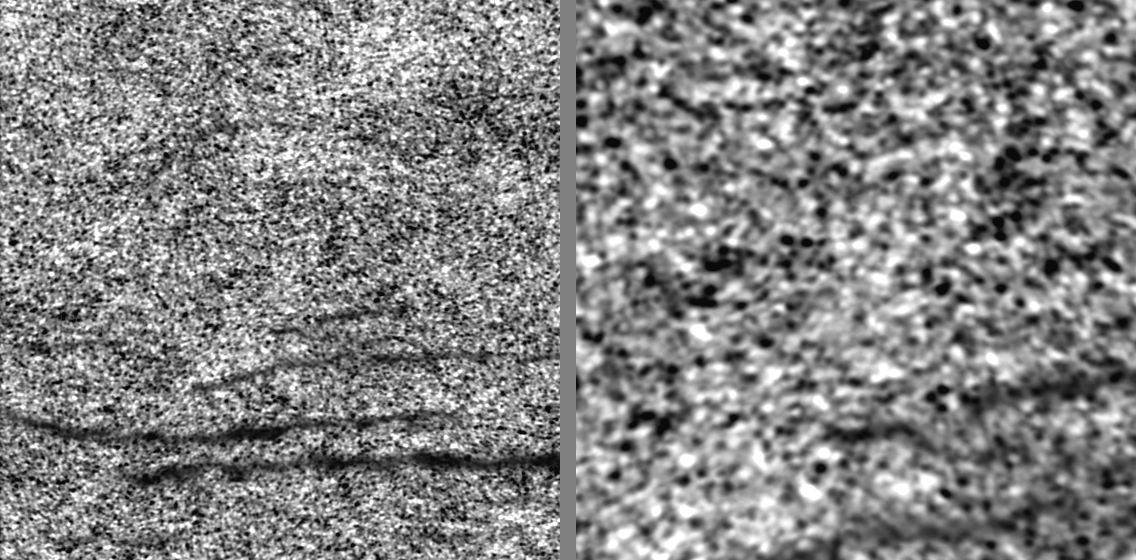
Left, the full canvas; right, a detail of the centre.
This texture is drawn by a WebGL 1 fragment shader. Its source:

```glsl
precision highp float;
// Grey speckled grain in faint layers, crossed by dark, nearly level seams.
uniform vec2 u_resolution;

#define MEAN_TONE 0.55
#define GRAIN_SCALE vec2(138.0, 180.0)
#define FINE_SCALE vec2(212.0, 236.0)
#define STREAK_SCALE vec2(38.0, 76.0)
#define PATCH_SCALE vec2(7.0, 13.0)
#define GRAIN_CONTRAST 0.37
#define FINE_CONTRAST 0.24
#define STREAK_CONTRAST 0.15
#define PATCH_CONTRAST 0.12
#define SEAM_DEPTH 0.85
#define FAINT_SEAMS 8

vec3 hash3(vec2 p) {
  vec3 q = fract(p.xyx * vec3(0.1031, 0.1030, 0.0973));
  q += dot(q, q.yxz + 33.33);
  return fract((q.xxy + q.yzz) * q.zyx);
}

// Cellular noise: one soft light or dark blob per cell, centred on zero.
float blobs(vec2 p) {
  vec2 cell = floor(p);
  float sum = 0.0;
  for (int j = -1; j <= 1; j++) {
    for (int i = -1; i <= 1; i++) {
      vec2 id = cell + vec2(float(i), float(j));
      vec3 rnd = hash3(id);
      vec2 offset = p - id - rnd.xy;
      float falloff = max(0.0, 1.0 - dot(offset, offset));
      sum += (2.0 * rnd.z - 1.0) * falloff * falloff;
    }
  }
  return sum;
}

// Layered sines that roughen an otherwise smooth curve.
float wobble(float x, float phase) {
  return 0.0035 * sin(x * 31.0 + phase) + 0.0022 * sin(x * 73.0 + phase * 2.3)
       + 0.0012 * sin(x * 167.0 + phase * 4.1);
}

// Dark bowed line around centre, fading out at halfSpan.
float seam(vec2 p, vec2 centre, float halfSpan, float slope, float bow, float width) {
  float t = p.x - centre.x;
  float curve = centre.y + slope * t + bow * t * t + wobble(p.x, centre.y * 90.0);
  float d = (p.y - curve) / width;
  float ends = 1.0 - smoothstep(halfSpan * 0.75, halfSpan, abs(t));
  return exp(-d * d) * ends;
}

float seams(vec2 p) {
  // Broad lower seams
  float dark = seam(p, vec2(0.62, 0.174), 0.48, 0.033, -0.108, 0.015);
  dark += 0.75 * seam(p, vec2(0.24, 0.218), 0.29, -0.06, 0.45, 0.013);
  dark += 0.75 * seam(p, vec2(0.65, 0.248), 0.21, 0.09, -0.15, 0.011);
  // Thin rising upper seams
  dark += 0.65 * seam(p, vec2(0.49, 0.340), 0.17, 0.22, -0.30, 0.009);
  dark += 0.65 * seam(p, vec2(0.83, 0.361), 0.20, 0.0, 0.0, 0.008);
  dark += 0.60 * seam(p, vec2(0.65, 0.440), 0.10, 0.22, -0.60, 0.008);
  dark += 0.55 * seam(p, vec2(0.46, 0.778), 0.15, 0.10, -0.80, 0.008);
  // Short faint seams scattered over the lower part
  for (int i = 0; i < FAINT_SEAMS; i++) {
    float k = float(i);
    vec3 rnd = hash3(vec2(k * 7.0 + 3.0, 19.0));
    vec2 centre = vec2(fract(k * 0.618 + 0.12), 0.02 + 0.38 * rnd.y);
    dark += 0.45 * seam(p, centre, 0.07 + 0.07 * rnd.x, 0.2 * rnd.z - 0.08, 0.0, 0.009);
  }
  return dark;
}

void main() {
  vec2 p = gl_FragCoord.xy / u_resolution;

  // Gently bend the layers so that the grain follows the seams
  vec2 bent = p;
  bent.y += 0.012 * sin(p.x * 6.0 + p.y * 4.0) + 0.004 * sin(p.x * 17.0 - p.y * 9.0);

  float grain = GRAIN_CONTRAST * blobs(bent * GRAIN_SCALE)
              + FINE_CONTRAST * blobs(bent * FINE_SCALE + 57.0)
              + STREAK_CONTRAST * blobs(bent * STREAK_SCALE + 113.0);
  float patches = blobs(bent * PATCH_SCALE + 31.0);

  // Seams break up along their length and swallow most of the grain
  float breaks = 0.95 + 0.45 * blobs(p * vec2(24.0, 34.0) + 71.0);
  float dark = clamp(seams(p) * breaks, 0.0, 1.0);

  // Cloudy shade around the branching seams
  vec2 cloud = (p - vec2(0.62, 0.37)) / vec2(0.13, 0.06);
  float shade = 1.0 - 0.22 * exp(-dot(cloud, cloud));

  float tone = (MEAN_TONE + grain + PATCH_CONTRAST * patches) * shade;
  tone *= 1.0 - SEAM_DEPTH * dark;
  gl_FragColor = vec4(vec3(clamp(tone, 0.04, 1.0)), 1.0);
}
```
